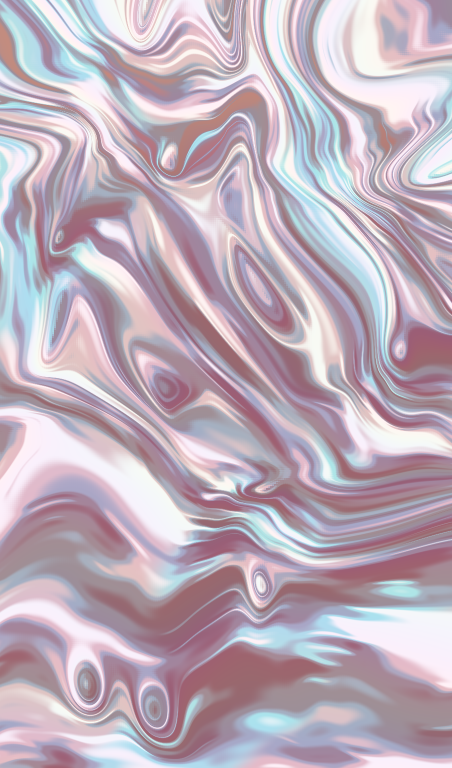
This texture is drawn by a Shadertoy shader. Its source:

```glsl
const vec3 ROSE  = vec3(0.60, 0.39, 0.45);
const vec3 PEACH = vec3(0.84, 0.59, 0.54);
const vec3 MAUVE = vec3(0.63, 0.54, 0.60);
const vec3 STEEL = vec3(0.66, 0.67, 0.76);
const vec3 PINK  = vec3(0.88, 0.75, 0.78);
const vec3 CYAN  = vec3(0.69, 0.88, 0.92);
const vec3 WHITE = vec3(0.98, 0.96, 0.97);

const float BROAD_WARP = 0.17;      // large folds
const float FINE_WARP  = 0.070;     // small curls
const float RIPPLE     = 0.015;     // kinks in single streaks
const float EYE_CELL   = 0.14;      // spacing of the ringed eyes
const float EYE_SHARE  = 0.50;
const float EYE_HEIGHT = 0.11;
const vec3  STREAKS    = vec3(9.0, 25.0, 60.0);
const vec3  FADING     = vec3(4.0, 7.0, 9.0);   // change along each streak
const vec2  GLINTS     = vec2(14.0, 30.0);
const vec2  LIGHT      = vec2(0.12, -0.07);
const vec2  DARK_HEART = vec2(0.36, 0.40);
const float CONTRAST   = 5.7;
const int   AA         = 2;

float hash(vec2 p) {
    vec3 q = fract(vec3(p.xyx) * 0.1031);
    q += dot(q, q.yzx + 33.33);
    return fract((q.x + q.y) * q.z);
}

float slope(vec2 cell, vec2 offset) {
    float a = 6.2832 * hash(cell);
    return dot(vec2(cos(a), sin(a)), offset);
}

float gradientNoise(vec2 p) {
    vec2 i = floor(p), f = p - i;
    vec2 u = f * f * f * (f * (f * 6.0 - 15.0) + 10.0);
    vec2 e = vec2(1.0, 0.0);
    return mix(mix(slope(i, f), slope(i + e, f - e), u.x),
               mix(slope(i + e.yx, f - e.yx), slope(i + e.xx, f - e.xx), u.x), u.y);
}

vec2 warp(vec2 p) {
    return vec2(gradientNoise(p + 11.3), gradientNoise(p + vec2(47.2, 83.7)));
}

// Scattered oval bumps, whose contours become closed rings
float eyes(vec2 p) {
    vec2 home = floor(p / EYE_CELL);
    float sum = 0.0;
    for (int y = -1; y <= 1; y++)
    for (int x = -1; x <= 1; x++) {
        vec2 cell = home + vec2(x, y);
        vec2 jitter = vec2(hash(cell + 71.0), hash(cell + 29.0));
        vec2 d = p - (cell + 0.25 + 0.5 * jitter) * EYE_CELL;
        float radius = mix(0.016, 0.036, hash(cell + 53.0));
        d.y *= mix(0.6, 1.1, jitter.x);
        sum += step(hash(cell + 17.0), EYE_SHARE) * exp(-dot(d, d) / (radius * radius));
    }
    return sum;
}

// Level streaks below, diagonal in the middle, a hanging bowl at
// the upper left and steep strands at the upper right
float flow(vec2 q) {
    float top = smoothstep(0.55, 0.80, q.y);
    float middle = smoothstep(0.22, 0.45, q.y) * (1.0 - top);
    float bowl = -5.0 * (q.x - 0.22) * (q.x - 0.22);
    float strands = 2.4 * (q.x - 0.38);
    float upper = mix(bowl, strands, smoothstep(0.30, 0.43, q.x));
    return q.y + middle * 1.1 * (q.x - 0.2) + top * upper + EYE_HEIGHT * eyes(q);
}

vec3 foil(vec2 p) {
    float calm = mix(0.5, 1.0, smoothstep(0.05, 0.40, p.y));
    vec2 q = p + calm * BROAD_WARP * warp(p * 3.0);
    q += calm * FINE_WARP * warp(q * 6.5);
    q += calm * RIPPLE * warp(q * 16.0);
    float f = flow(q);
    float along = dot(q, vec2(0.8, -0.6));

    // Streaks of three widths, faded where too dense to resolve
    float crowding = fwidth(f);
    vec3 keep = 1.0 - smoothstep(0.4, 1.1, STREAKS * crowding);
    vec3 across = f * STREAKS, run = along * FADING;
    float tone = 0.78 * keep.x * gradientNoise(vec2(across.x, run.x))
        + 0.75 * keep.y * gradientNoise(vec2(across.y, run.y + 31.0))
        + 0.42 * keep.z * gradientNoise(vec2(across.z, run.z + 67.0));
    tone += 0.33 * gradientNoise(q * 8.0 + 19.0);
    tone += 0.6 * (length((p - DARK_HEART) * vec2(1.0, 0.8)) - 0.29);

    // Metallic shading: folds facing the light are brighter
    vec2 grade = vec2(dFdx(f), dFdy(f)) * iResolution.y;
    tone += dot(grade, LIGHT) / sqrt(dot(grade, grade) + 0.3);

    // Thin broken glints of two scales, each with a dark edge
    float patchy = smoothstep(-0.05, 0.3, gradientNoise(p * 8.0 + 7.0));
    for (int i = 0; i < 2; i++) {
        float edge = gradientNoise(vec2(f * GLINTS[i], along * 3.0 + 91.0 + 13.0 * float(i)));
        float glint = exp(-pow(edge / 0.05, 2.0));
        float shade = exp(-pow((edge - 0.14) / 0.07, 2.0));
        float visible = 1.0 - smoothstep(0.3, 0.9, GLINTS[i] * crowding);
        tone += patchy * visible * (0.40 * glint - 0.26 * shade);
        patchy = smoothstep(0.0, 0.3, gradientNoise(p * 9.0 + 57.0));
    }

    // Spread the tone evenly, then colour it
    float t = 1.0 / (1.0 + exp(-CONTRAST * tone));
    float hue = gradientNoise(vec2(f * 5.0, along * 4.0 + 43.0));
    vec3 dark = mix(ROSE, PEACH, 0.7 * smoothstep(0.62, 0.95, p.y));
    vec3 bright = mix(PINK, CYAN, smoothstep(0.0, 0.15, hue));
    vec3 col = mix(dark, MAUVE, smoothstep(0.07, 0.25, t));
    col = mix(col, STEEL, smoothstep(0.35, 0.52, t));
    col = mix(col, bright, smoothstep(0.54, 0.71, t));
    col = mix(col, WHITE, smoothstep(0.77, 0.94, t));

    // Faint rainbow sheen
    return col + 0.02 * cos(6.2832 * (f * 9.0 + vec3(0.0, 0.33, 0.67)));
}

void mainImage(out vec4 fragColor, in vec2 fragCoord) {
    vec3 sum = vec3(0.0);
    for (int y = 0; y < AA; y++)
    for (int x = 0; x < AA; x++) {
        vec2 shift = (vec2(x, y) + 0.5) / float(AA) - 0.5;
        sum += foil((fragCoord + shift) / iResolution.y);
    }
    fragColor = vec4(clamp(sum / float(AA * AA), 0.0, 1.0), 1.0);
}
```
